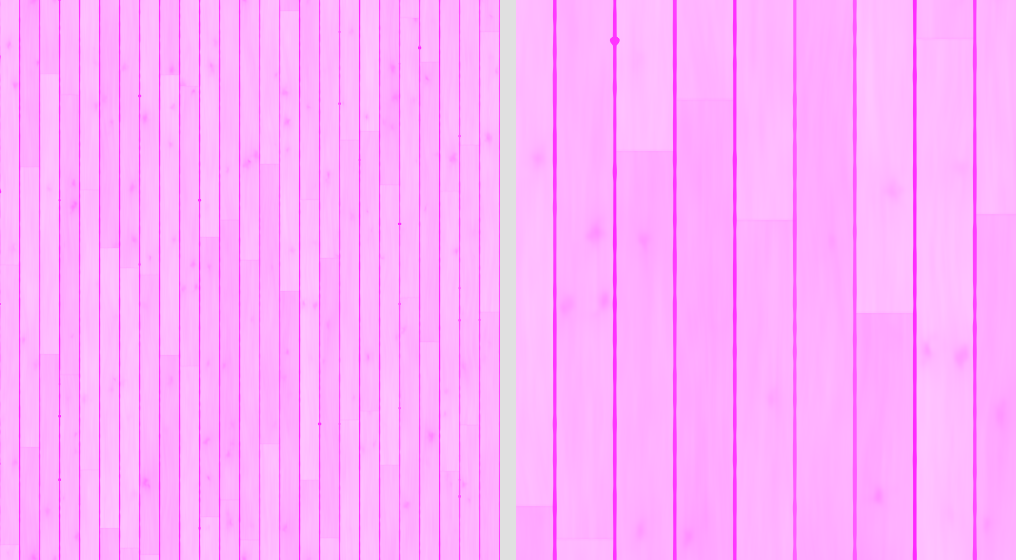
Left: the whole. Right: its middle third, enlarged.
Reproduce this texture procedurally as a Shadertoy shader.

```glsl
// Pink timber planks: narrow upright boards in columns, each column shifted
// along its length. Every board gets its own tone, streaked grain, soft
// blotches and knots; dark magenta seams separate the columns.

#define COLUMNS 25.0        // boards across the canvas
#define ROWS 2.0            // board lengths down the canvas
#define BOARD_LENGTH 14.0   // board length in board widths
#define SEAM_WIDTH 0.058    // seam width in board widths
#define SEAM_GREEN 0.12     // green level of the seam
#define BASE_GREEN 0.705    // green level of the average board
#define TONE_RANGE 0.075    // tone difference between boards
#define GRAIN 0.035         // strength of the fine streaks
#define BLOTCH 0.075        // strength of the soft stains
#define KNOTS 5             // possible knots per board

float hash(vec2 p) {
    return fract(sin(dot(p, vec2(127.1, 311.7))) * 43758.5453);
}

float noise(vec2 p) {
    vec2 i = floor(p), f = fract(p);
    f = f * f * (3.0 - 2.0 * f);
    return mix(mix(hash(i), hash(i + vec2(1, 0)), f.x),
               mix(hash(i + vec2(0, 1)), hash(i + vec2(1, 1)), f.x), f.y);
}

float fbm(vec2 p) {
    float sum = 0.0, amp = 0.5;
    for (int i = 0; i < 4; i++) {
        sum += amp * noise(p);
        p = p * 2.03 + 17.3;
        amp *= 0.5;
    }
    return sum / 0.9375;
}

// Darkening from small oval knots with a faint drawn-out halo.
float knots(vec2 p, vec2 board) {
    float dark = 0.0;
    for (int i = 0; i < KNOTS; i++) {
        vec2 seed = board + vec2(float(i) * 7.3, 51.7);
        vec2 centre = vec2(0.1 + 0.8 * hash(seed), BOARD_LENGTH * hash(seed + 3.1));
        float size = mix(0.05, 0.15, hash(seed + 9.4));
        vec2 d = p - centre;
        d.x += 0.3 * d.y * (hash(seed + 5.7) - 0.5);
        d += 0.12 * (noise(p * 6.0 + seed) - 0.5);
        float r = length(d * vec2(1.0, 0.6)) / size;
        float strength = pow(hash(seed + 13.9), 2.0);
        dark += strength * (0.12 * exp(-r * r) + 0.045 * exp(-0.12 * r * r));
    }
    return dark;
}

float boardGreen(vec2 p, vec2 board) {
    vec2 q = p + vec2(hash(board + 2.3), hash(board + 6.1)) * 90.0;
    float green = BASE_GREEN + TONE_RANGE * (hash(board + 0.7) - 0.5);

    // Streaks bend slowly along the board.
    float bend = 0.5 * noise(q * vec2(1.0, 0.35));
    float streaks = fbm(vec2((q.x + bend) * 7.0, q.y * 0.45));
    float fibres = noise(vec2(q.x * 17.0, q.y * 1.6));
    green += GRAIN * (1.4 * (streaks - 0.5) + 0.5 * (fibres - 0.5));

    // Broad stains.
    green += BLOTCH * (fbm(q * vec2(1.1, 0.33) + 40.0) - 0.5);
    return green - knots(p, board);
}

// Seam coverage with uneven strength, ragged edges and a few dark nicks.
float seam(vec2 p, float pixel) {
    float x = p.x + 0.02;
    float line = floor(x + 0.5);
    float d = abs(x - line);
    float nick = smoothstep(0.93, 1.0, noise(vec2(line * 5.3, p.y * 2.5)));
    float halfWidth = 0.5 * SEAM_WIDTH + 0.06 * nick;
    halfWidth += 0.012 * (noise(vec2(line * 3.7, p.y * 5.0)) - 0.5);
    float cover = clamp((halfWidth - d) / pixel + 0.5, 0.0, 1.0);
    float strength = mix(0.55, 1.0, sqrt(hash(vec2(line, 8.2))));
    float wear = mix(0.85, 1.0, noise(vec2(line * 9.1, p.y * 0.8)));
    return cover * max(strength * wear, nick);
}

void mainImage(out vec4 fragColor, in vec2 fragCoord) {
    vec2 uv = fragCoord / iResolution.xy;
    vec2 p = uv * vec2(COLUMNS, ROWS * BOARD_LENGTH);
    vec2 pixel = vec2(COLUMNS, ROWS * BOARD_LENGTH) / iResolution.xy;

    // Locate the board; its number wraps so the pattern tiles vertically.
    float column = floor(p.x);
    float along = p.y / BOARD_LENGTH + hash(vec2(column, 4.6));
    vec2 board = vec2(column, mod(floor(along), ROWS));
    vec2 local = vec2(fract(p.x), fract(along) * BOARD_LENGTH);

    float green = boardGreen(local, board);

    // Hairline butt joint between board ends.
    float endGap = min(local.y, BOARD_LENGTH - local.y);
    green -= 0.025 * (1.0 - smoothstep(0.0, 0.03 + pixel.y, endGap));

    green = mix(min(green, 0.77), SEAM_GREEN, seam(p, pixel.x));
    fragColor = vec4(1.0, clamp(green, 0.0, 1.0), 1.0, 1.0);
}
```
